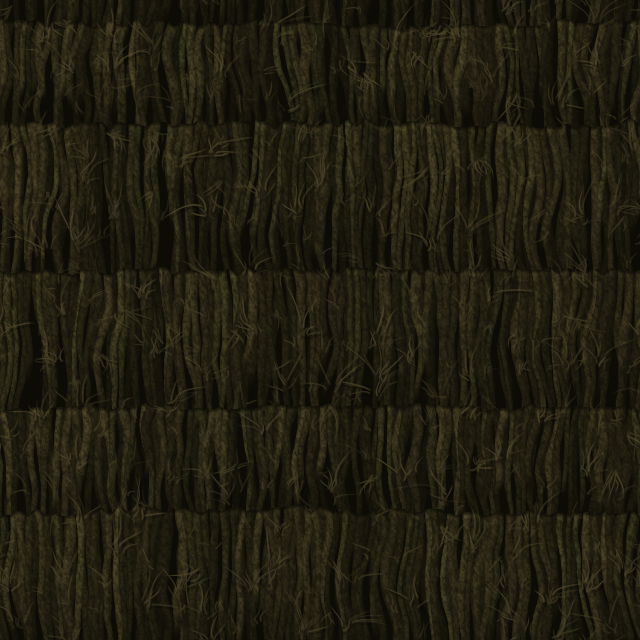
Reproduce this texture procedurally as a Shadertoy shader.

```glsl
// Dark thatch: five uneven tiers of hanging twisted cords with frayed wisps.

float hash(vec2 p) {
    vec3 q = fract(vec3(p.xyx) * vec3(0.1031, 0.1030, 0.0973));
    q += dot(q, q.yzx + 33.33);
    return fract((q.x + q.y) * q.z);
}

// Value noise that wraps after the given number of cells
float noise(vec2 uv, vec2 cells) {
    vec2 p = uv * cells, i = floor(p), f = fract(p);
    f = f * f * (3.0 - 2.0 * f);
    float a = hash(mod(i, cells)), b = hash(mod(i + vec2(1, 0), cells));
    float c = hash(mod(i + vec2(0, 1), cells)), d = hash(mod(i + 1.0, cells));
    return mix(mix(a, b, f.x), mix(c, d, f.x), f.y);
}

// Overlapping cords in one tier; along runs from 0 at the top to 1 at the hem.
// Returns brightness and warmth.
vec2 cords(vec2 under, float x, float along, float count, float seed) {
    float p = x * count;
    for (float k = -2.0; k <= 2.0; k++) {
        float id = floor(p) + k;
        vec2 key = vec2(mod(id, count), seed);
        float h1 = hash(key), h2 = hash(key + 71.3), h3 = hash(key + 137.9);
        float center = id + 0.5 + (h1 - 0.5) * 0.5 + (h2 - 0.5) * 1.7 * along
                     + 0.2 * sin(along * (4.0 + 6.0 * h3) + h1 * 40.0);
        float halfWidth = mix(0.36, 0.6, h3) * (1.0 - 0.25 * along * along);
        float d = (p - center) / halfWidth;
        float roundness = sqrt(max(0.0, 1.0 - d * d));
        float tone = mix(0.36, 0.9, h1) * roundness * (1.0 - 0.25 * d);
        float cover = smoothstep(1.0, 0.72, abs(d))
                    * smoothstep(0.0, 0.2, mix(0.7, 2.2, h2) - along);
        under = mix(under, vec2(tone, h3), cover);
    }
    return under;
}

// Tufts of thin curved hairs fanning out from scattered roots
float wisps(vec2 uv, float grid, float hairs, float seed) {
    vec2 p = uv * grid;
    float result = 0.0;
    for (float j = -1.0; j <= 1.0; j++)
    for (float i = -1.0; i <= 1.0; i++) {
        vec2 cell = floor(p) + vec2(i, j);
        vec2 key = mod(cell, grid) + seed;
        float present = step(0.25, hash(key + 5.7));
        vec2 q = p - cell - vec2(hash(key + 11.1), hash(key + 23.7));
        float lean = (hash(key + 41.0) - 0.5) * 1.5 + 3.14 * step(0.75, hash(key + 87.0));
        for (float n = 0.0; n < hairs; n++) {
            vec2 hairKey = key + vec2(n * 17.3, n * 9.1 + 61.0);
            float h1 = hash(hairKey), h2 = hash(hairKey + 31.0), h3 = hash(hairKey + 53.0);
            float angle = lean + (h1 - 0.5) * 1.1;
            vec2 root = q - vec2(h3 - 0.5, h2 - 0.5) * 0.25;
            vec2 local = vec2(root.x * cos(angle) - root.y * sin(angle),
                              root.x * sin(angle) + root.y * cos(angle));
            float len = mix(0.3, 0.85, h2 * h2);
            float t = local.y / len, bend = (h3 - 0.5) * 1.6;
            float curve = bend * t * t * len + 0.03 * sin(t * 5.0 + h1 * 6.0);
            float d = abs(local.x - curve) / sqrt(1.0 + 4.0 * bend * bend * t * t);
            float width = grid * mix(0.003, 0.0015, clamp(t, 0.0, 1.0));
            float hair = smoothstep(width, 0.0, d)
                       * smoothstep(0.0, 0.15, t) * smoothstep(1.0, 0.65, t);
            result = max(result, hair * present * mix(0.3, 1.0, hash(hairKey + 97.0)));
        }
    }
    return result;
}

void mainImage(out vec4 fragColor, in vec2 fragCoord) {
    vec2 uv = fragCoord / iResolution.xy;

    // Uneven tiers with a ragged seam; the first and last join across the border
    float seams[7] = float[7](-0.039, 0.203, 0.365, 0.577, 0.807, 0.961, 1.203);
    float y = uv.y + 0.012 * (noise(uv, vec2(70, 5)) - 0.5)
                   + 0.012 * (noise(uv, vec2(9, 4)) - 0.5);
    int tier = 0;
    for (int i = 1; i < 6; i++) if (y >= seams[i]) tier = i;
    float drop = seams[tier + 1] - y;
    float along = drop / (seams[tier + 1] - seams[tier]);
    float seed = mod(float(tier), 5.0) * 13.0 + 3.0;

    // Dim cords behind, fuller cords in front
    float x = uv.x + 0.018 * (noise(uv, vec2(13, 11)) - 0.5)
                   + 0.005 * (noise(uv, vec2(50, 30)) - 0.5);
    vec2 cord = cords(vec2(0.0, 0.5), x, along, 59.0, seed + 200.0);
    cord.x *= 0.55;
    cord = cords(cord, x, along, 70.0, seed);

    // Shade under each hem, a lit rolled top and a faint binding crease
    float light = mix(1.06, 0.74, smoothstep(0.45, 1.0, along));
    light *= mix(0.3, 1.0, smoothstep(0.0, 0.007, drop));
    light *= 1.0 + 0.15 * smoothstep(0.018, 0.006, drop);
    float crease = abs(along - 0.5 - 0.12 * (noise(uv, vec2(30, 6)) - 0.5));
    light *= 1.0 - 0.14 * smoothstep(0.035, 0.0, crease);
    light *= 0.87 + 0.26 * noise(uv, vec2(7, 6));

    // Fibre grain
    float grain = 0.5 * noise(uv + vec2(0.0, uv.x), vec2(240, 150))
                + 0.5 * noise(uv, vec2(420, 340));
    float value = cord.x * light * (0.4 + 1.15 * grain);

    vec3 shadowColor = vec3(0.047, 0.042, 0.018);
    vec3 cordColor = mix(vec3(0.222, 0.214, 0.110), vec3(0.245, 0.212, 0.120), cord.y);
    vec3 color = mix(shadowColor, cordColor, value);

    // Loose hairs over the cords, with a soft shadow beneath
    color *= 1.0 - 0.35 * wisps(uv + vec2(-0.003, 0.004), 13.0, 6.0, 300.0);
    float fray = max(wisps(uv, 13.0, 6.0, 300.0), 0.75 * wisps(uv, 20.0, 3.0, 500.0));
    color = mix(color, vec3(0.33, 0.29, 0.175), 0.75 * fray * (0.5 + 0.5 * light));

    fragColor = vec4(color, 1.0);
}
```
